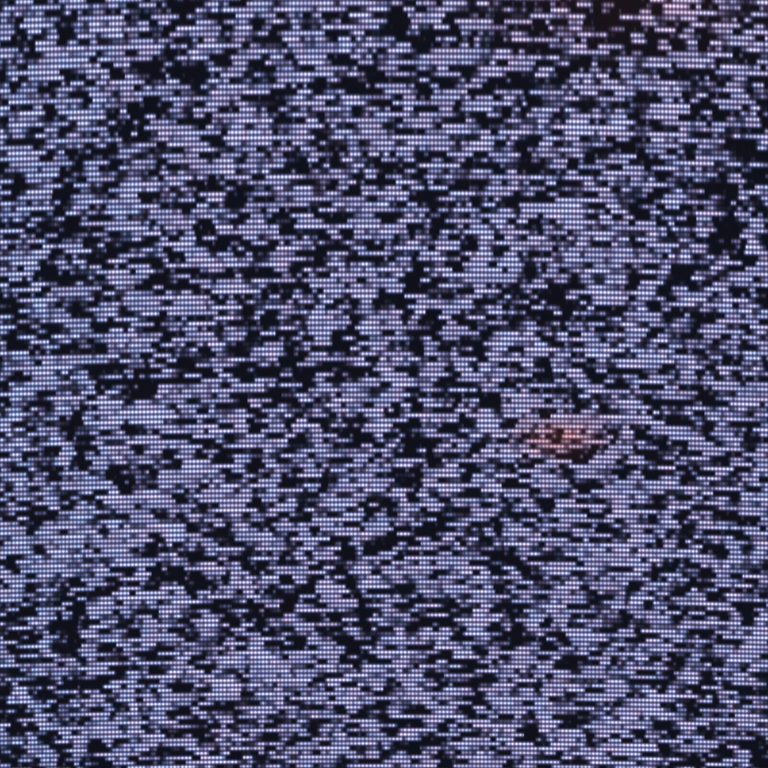
Give the GLSL for this texture, as a Shadertoy shader.

```glsl
#define ROWS 150.0
#define COLUMNS 200.0
#define DASHES 62.0
#define LIT_LOW 0.29
#define LIT_HIGH 0.64
#define ROW_FALLOFF 6.0
#define DOT_DEPTH 0.40
#define SHADOW vec3(0.06, 0.065, 0.105)
#define VIOLET vec3(0.38, 0.38, 0.56)
#define GLOW vec3(0.83, 0.83, 0.98)

// Integer hash, result in 0..1
float hash(vec2 cell) {
    uvec2 q = uvec2(ivec2(cell)) * uvec2(1597334673u, 3812015801u);
    uint n = (q.x ^ q.y) * 1597334673u;
    n = (n ^ (n >> 15)) * 2246822519u;
    n ^= n >> 13;
    return float(n >> 8) / 16777216.0;
}

// Smooth noise along one row
float rowNoise(float x, float row) {
    float cell = floor(x);
    float t = smoothstep(0.0, 1.0, x - cell);
    return mix(hash(vec2(cell, row)), hash(vec2(cell + 1.0, row)), t);
}

float noise(vec2 p) {
    float row = floor(p.y);
    float t = smoothstep(0.0, 1.0, p.y - row);
    return mix(rowNoise(p.x, row), rowNoise(p.x, row + 1.0), t);
}

// Brightness of the dashes in one scan line
float dashes(float x, float row) {
    float shift = hash(vec2(row, 911.0));
    float signal = 0.6 * rowNoise(x * DASHES + shift, row + 300.0)
                 + 0.4 * rowNoise(x * DASHES * 2.2 + shift, row + 700.0);
    signal += 0.36 * (noise(vec2(x * 48.0, row * 0.36) + 50.0) - 0.5);
    signal += 0.10 * (noise(vec2(x * 9.0, row * 0.08) + 20.0) - 0.5);
    float strength = mix(0.78, 1.08, rowNoise(x * 40.0, row + 1500.0));
    return strength * smoothstep(LIT_LOW, LIT_HIGH, signal);
}

void mainImage(out vec4 fragColor, in vec2 fragCoord) {
    vec2 uv = fragCoord / iResolution.xy;

    // Scan lines bow slightly and crowd together towards the bottom
    float bow = 0.025 * (uv.x - 0.5) * (uv.x - 0.5);
    float line = ROWS * (1.15 * uv.y - 0.15 * uv.y * uv.y + bow) + 4.0;
    float nearest = floor(line);

    // Overlapping glow of neighbouring lines
    float light = 0.0;
    for (int i = -1; i <= 1; i++) {
        float row = nearest + float(i);
        float offset = line - row - 0.5;
        light += dashes(uv.x, row) * exp(-ROW_FALLOFF * offset * offset);
    }

    // Fine phosphor columns, faded where pixels cannot resolve them
    float dotFade = 1.0 - smoothstep(0.2, 0.6, COLUMNS / iResolution.x);
    float dots = 0.5 + 0.5 * cos(6.28318 * COLUMNS * uv.x);
    light *= 1.0 - DOT_DEPTH * dotFade * (dots - 0.25);
    light = clamp(light, 0.0, 1.1);

    // Dark screen to violet to pale lavender
    vec3 color = mix(SHADOW, VIOLET, min(light / 0.45, 1.0));
    color = mix(color, GLOW, max(light - 0.45, 0.0) / 0.55);

    // Faint colour fringes, cooler at the left
    float fringe = noise(vec2(uv.x * 110.0, line * 0.8) + 2000.0) - 0.5;
    color += 0.07 * fringe * vec3(1.0, -0.3, -0.7) * (0.3 + light);
    color.r -= 0.04 * light * (1.0 - smoothstep(0.0, 0.3, uv.x));

    // Warm reflections on the glass
    vec2 smudge = (uv - vec2(0.73, 0.43)) / vec2(0.05, 0.026);
    vec2 corner = (uv - vec2(0.82, 1.0)) / vec2(0.18, 0.07);
    float warmth = exp(-dot(smudge, smudge)) + 0.35 * exp(-dot(corner, corner));
    color = mix(color, color * vec3(1.0, 0.82, 0.74) + vec3(0.12, 0.04, 0.02), warmth);

    fragColor = vec4(clamp(color, 0.0, 1.0), 1.0);
}
```
